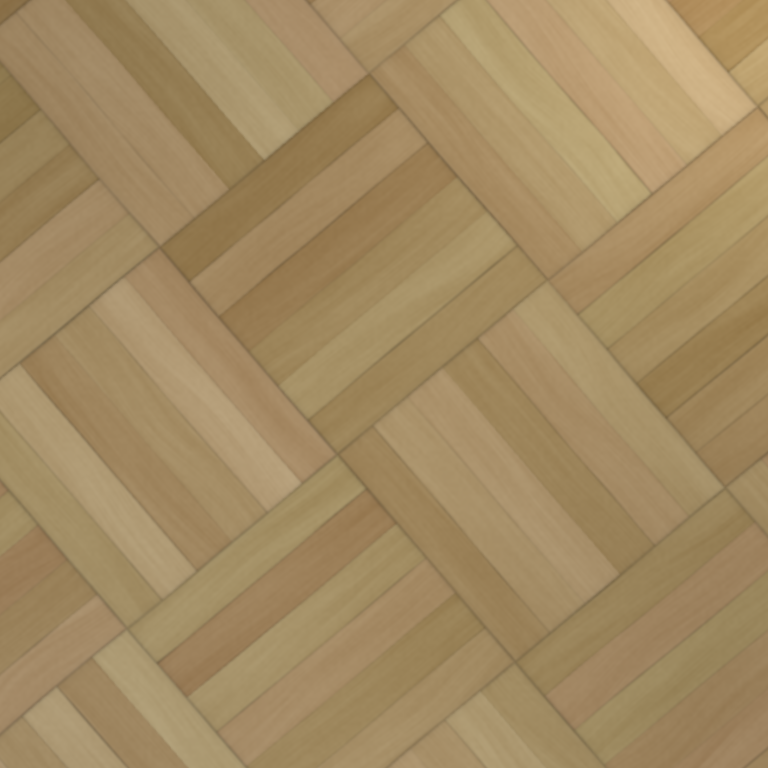
Reproduce this texture procedurally as a WebGL 2 fragment shader.

```glsl
#version 300 es
precision highp float;
// Basket-weave parquet: a tilted grid of square tiles, each made of six slats
// whose direction alternates from tile to tile. Hashes vary slat tone and seam
// depth, stretched noise gives the grain, and a soft glow lights one corner.
uniform vec2 u_resolution;
out vec4 fragColor;

const float SLATS = 6.0;
const float TILE_SIZE = 0.355;

float hash(vec2 p) {
    vec3 q = fract(p.xyx * vec3(0.1031, 0.1030, 0.0973));
    q += dot(q, q.yzx + 33.33);
    return fract((q.x + q.y) * q.z);
}

float noise(vec2 p) {
    vec2 i = floor(p), f = fract(p);
    f = f * f * (3.0 - 2.0 * f);
    return mix(mix(hash(i), hash(i + vec2(1, 0)), f.x),
               mix(hash(i + vec2(0, 1)), hash(i + vec2(1, 1)), f.x), f.y);
}

// Soft dark line: 1 at its centre, 0 beyond its half width
float seam(float dist, float halfWidth) {
    return 1.0 - smoothstep(0.0, halfWidth, dist);
}

vec3 parquet(vec2 p) {
    // Tilted tile grid with a slight waviness
    p += 0.002 * (vec2(noise(p * 9.0), noise(p * 9.0 + 40.0)) - 0.5);
    mat2 tileAxes = mat2(0.2734, 0.2266, 0.2318, -0.2695);
    vec2 grid = inverse(tileAxes) * (p - vec2(0.439, 0.408));
    vec2 tile = floor(grid), local = grid - tile;

    // x runs along the slats, y across them
    bool rising = mod(tile.x + tile.y, 2.0) > 0.5;
    vec2 uv = rising ? local : local.yx;
    float row = uv.y * SLATS;
    float slat = floor(row);
    vec2 id = tile * 17.0 + vec2(slat * 3.0 + 211.0, slat * 7.0 + 157.0);

    // Grain: broad bands, streaks and fine fibres drawn out along the slat
    vec2 g = vec2(uv.x, row) + 30.0 * vec2(hash(id + 5.0), hash(id + 9.0));
    g.y += 0.35 * noise(g * vec2(2.5, 0.8)) + 0.3 * (hash(id + 2.0) - 0.5) * uv.x;
    float grain = 0.45 * (noise(g * vec2(1.5, 2.2)) - 0.5)
                + 0.30 * (noise(g * vec2(3.0, 8.0)) - 0.5)
                + 0.22 * (noise(g * vec2(9.0, 22.0)) - 0.5);

    // Slat colour: rising tiles are darker and browner
    float tone = (rising ? 0.37 : 0.60) + 0.58 * (hash(id) - 0.5) + 0.48 * grain;
    vec3 color = mix(vec3(0.565, 0.452, 0.285), vec3(0.715, 0.632, 0.480), tone);
    color += (hash(id + 13.0) - 0.5) * vec3(0.025, -0.008, 0.022);

    // Seams between slats, each with its own depth
    float edge = floor(row + 0.5);
    float depth = hash(tile * 11.0 + edge * 5.0 + 71.0);
    float slatDist = abs(row - edge) * TILE_SIZE / SLATS;
    float broken = 0.5 + 0.8 * noise(vec2(uv.x * 7.0, edge + tile.x * 9.0 + 60.0));
    color *= 1.0 - (0.03 + 0.14 * depth * depth) * broken * seam(slatDist, 0.0030);

    // Joints between tiles
    vec2 border = min(local, 1.0 - local) * TILE_SIZE;
    float jointDist = min(border.x, border.y);
    float wear = 0.5 + 0.7 * noise(p * 14.0 + 20.0);
    color *= 1.0 - 0.13 * wear * seam(jointDist, 0.0038);
    return color * (1.0 - 0.025 * seam(jointDist, 0.014));
}

void main() {
    vec2 p = gl_FragCoord.xy / u_resolution;

    // Average a small neighbourhood for soft edges
    vec3 color = vec3(0.0);
    for (int i = 0; i < 9; i++) {
        vec2 offset = vec2(i % 3, i / 3) - 1.0;
        color += parquet(p + offset * 0.0012) / 9.0;
    }

    // Glow at the upper right, shade at the upper left and lower right
    vec2 toGlow = p - vec2(1.0, 1.0);
    color *= 1.0 + 0.20 * exp(-9.0 * dot(toGlow, toGlow));
    color *= 1.0 - 0.07 * smoothstep(0.6, 0.0, distance(p, vec2(0.0, 0.95)));
    color *= 1.0 - 0.06 * smoothstep(0.6, 0.0, distance(p, vec2(1.0, 0.1)));
    color += vec3(0.0, 0.006, 0.022) * smoothstep(0.7, 0.0, length(p));

    // Faint surface mottling
    color += 0.012 * (noise(p * 190.0) - 0.5);
    fragColor = vec4(color, 1.0);
}
```
